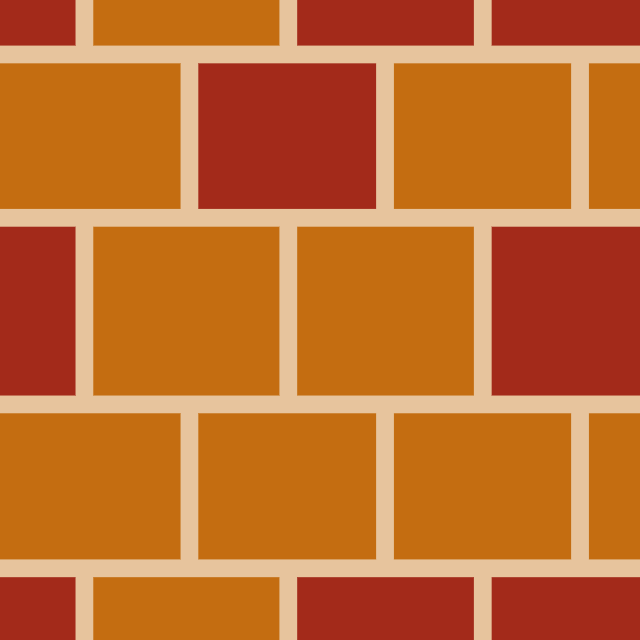
This pattern is drawn by a three.js fragment shader. Its source:

```glsl
// Flat brick wall: three bricks across and four courses up, wrapping at all sides.
// Joint positions split the canvas into cells; periodic distance to the nearest
// joint draws the mortar, and a flag per cell picks the red or ochre glaze.

varying vec2 vUv;

const vec3 OCHRE  = vec3(0.768, 0.429, 0.065);
const vec3 RED    = vec3(0.638, 0.165, 0.102);
const vec3 MORTAR = vec3(0.906, 0.770, 0.616);

const float HALF_JOINT = 0.01389;
const float EDGE_SOFTNESS = 0.001;

// Joint centres, from the bottom up and from left to right
const vec4 BED_JOINTS   = vec4(0.1120, 0.3681, 0.6597, 0.9149);
const vec3 EVEN_UPRIGHTS = vec3(0.1319, 0.4505, 0.7543);
const vec3 ODD_UPRIGHTS  = vec3(0.2960, 0.6016, 0.9063);

// Distance to a joint that repeats with period one
vec4 wrappedDistance(float position, vec4 joints) {
  return abs(fract(position - joints + 0.5) - 0.5);
}

float nearestJoint(float position, vec4 joints) {
  vec4 d = wrappedDistance(position, joints);
  return min(min(d.x, d.y), min(d.z, d.w));
}

// Number of joints passed; the last cell wraps round to the first
float cellIndex(float position, vec4 joints, float count) {
  return mod(dot(step(joints, vec4(position)), vec4(1.0)), count);
}

// Red flags for the three bricks of a course, wrapping brick first
vec3 redBricks(float course) {
  if (course < 0.5) return vec3(1.0, 0.0, 1.0);
  if (course < 1.5) return vec3(0.0);
  if (course < 2.5) return vec3(1.0, 0.0, 0.0);
  return vec3(0.0, 1.0, 0.0);
}

float pick(vec3 flags, float index) {
  return index < 0.5 ? flags.x : (index < 1.5 ? flags.y : flags.z);
}

void main() {
  // Course, then the brick within its staggered uprights
  float course = cellIndex(vUv.y, BED_JOINTS, 4.0);
  vec3 centres = mod(course, 2.0) < 0.5 ? EVEN_UPRIGHTS : ODD_UPRIGHTS;
  vec4 uprights = vec4(centres, centres.x + 1.0);
  float brick = cellIndex(vUv.x, uprights, 3.0);
  vec3 glaze = mix(OCHRE, RED, pick(redBricks(course), brick));

  // Mortar over the bricks
  float joint = min(nearestJoint(vUv.x, uprights), nearestJoint(vUv.y, BED_JOINTS));
  float face = smoothstep(-EDGE_SOFTNESS, EDGE_SOFTNESS, joint - HALF_JOINT);

  gl_FragColor = vec4(mix(MORTAR, glaze, face), 1.0);
}
```
